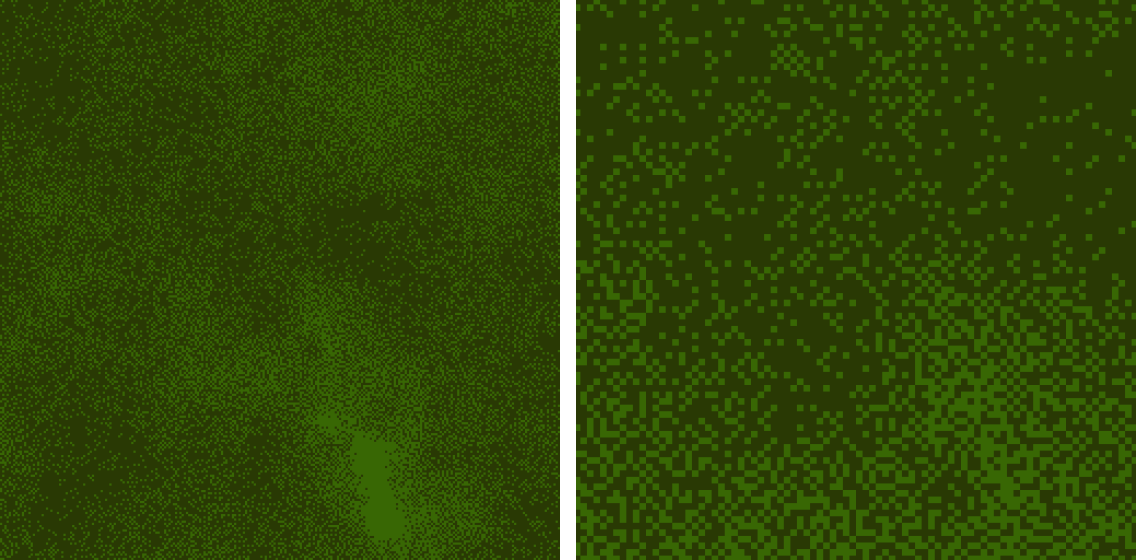
Left: the whole. Right: its middle third, enlarged.
Give the GLSL for this texture, as a WebGL 1 fragment shader.

```glsl
precision highp float;

uniform vec2 u_resolution;

#define CELLS 256.0
#define PATCH_SCALE 4.0
#define PATCH_GAIN 0.6
#define PATCH_CONTRAST 4.5
#define MEDIAN_COVERAGE 0.25
#define NEIGHBOUR_REPULSION 0.3
#define DARK_OLIVE vec3(0.16, 0.225, 0.016)
#define MOSS_GREEN vec3(0.22, 0.405, 0.016)

float hash(vec2 p) {
  vec3 q = fract(vec3(p.xyx) * 0.1031);
  q += dot(q, q.yzx + 33.33);
  return fract((q.x + q.y) * q.z);
}

float valueNoise(vec2 p) {
  vec2 i = floor(p);
  vec2 f = fract(p);
  f = f * f * (3.0 - 2.0 * f);
  float low = mix(hash(i), hash(i + vec2(1.0, 0.0)), f.x);
  float high = mix(hash(i + vec2(0.0, 1.0)), hash(i + vec2(1.0)), f.x);
  return mix(low, high, f.y);
}

// Fraction of green cells: soft mottled patches with a few dense peaks
float coverage(vec2 uv) {
  vec2 p = uv * PATCH_SCALE + vec2(17.3, 41.6);
  float sum = 0.0;
  float total = 0.0;
  float weight = 1.0;
  for (int octave = 0; octave < 4; octave++) {
    sum += weight * valueNoise(p);
    total += weight;
    weight *= PATCH_GAIN;
    p = p * 2.0 + vec2(23.7, 11.2);
  }
  return MEDIAN_COVERAGE * exp(PATCH_CONTRAST * (sum / total - 0.5));
}

// High-passed noise, flattened to 0..1, keeps neighbouring dots apart
float ditherThreshold(vec2 cell) {
  vec2 c = cell + 311.0;
  float around = hash(c + vec2(1.0, 0.0)) + hash(c - vec2(1.0, 0.0))
               + hash(c + vec2(0.0, 1.0)) + hash(c - vec2(0.0, 1.0));
  float v = hash(c) - 0.5 - NEIGHBOUR_REPULSION * (around - 2.0);
  float deviation = sqrt((1.0 + 4.0 * NEIGHBOUR_REPULSION * NEIGHBOUR_REPULSION) / 12.0);
  return 1.0 / (1.0 + exp(-1.7 * v / deviation));
}

float greenCell(vec2 cell) {
  return step(ditherThreshold(cell), coverage((cell + 0.5) / CELLS));
}

void main() {
  float size = min(u_resolution.x, u_resolution.y);
  vec2 p = gl_FragCoord.xy / size * CELLS - 0.5;
  vec2 cell = floor(p);

  // Blend across cell borders over one pixel
  float pixel = CELLS / size;
  vec2 w = clamp((fract(p) - 0.5) / pixel + 0.5, 0.0, 1.0);
  float low = mix(greenCell(cell), greenCell(cell + vec2(1.0, 0.0)), w.x);
  float high = mix(greenCell(cell + vec2(0.0, 1.0)), greenCell(cell + vec2(1.0)), w.x);

  gl_FragColor = vec4(mix(DARK_OLIVE, MOSS_GREEN, mix(low, high, w.y)), 1.0);
}
```
